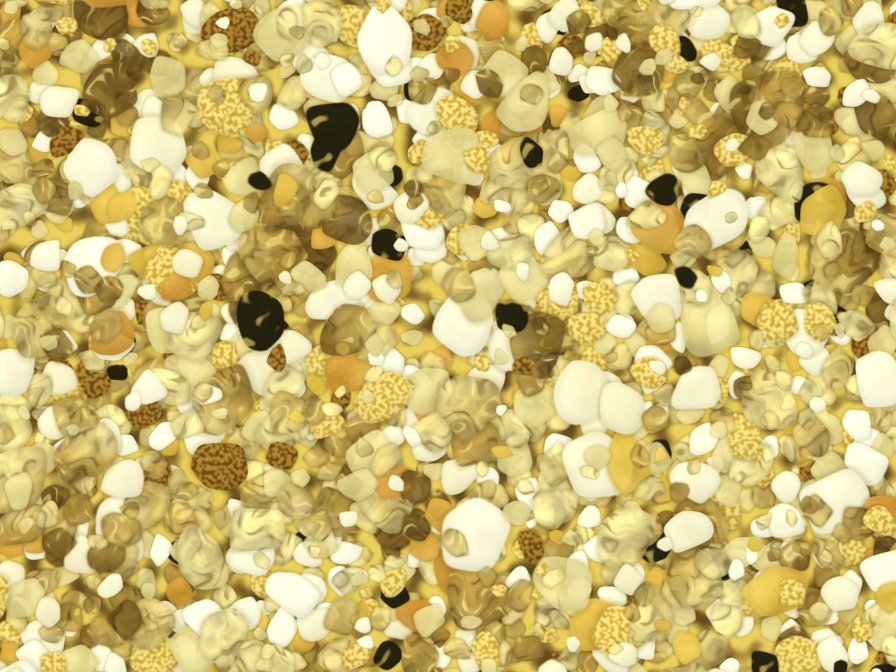
A WebGL 1 fragment shader for this texture:

```glsl
precision highp float;

uniform vec2 u_resolution;

vec2 hash2(vec2 p) {
  vec3 a = fract(p.xyx * vec3(0.1031, 0.1030, 0.0973));
  a += dot(a, a.yzx + 33.33);
  return fract((a.xx + a.yz) * a.zy);
}

float cornerSlope(vec2 cell, vec2 offset) {
  float angle = 6.2832 * hash2(cell).x;
  return dot(vec2(cos(angle), sin(angle)), offset);
}

float gradientNoise(vec2 p) {
  vec2 cell = floor(p), f = p - cell;
  vec2 u = f * f * f * (f * (f * 6.0 - 15.0) + 10.0);
  vec2 e = vec2(1.0, 0.0);
  float low = mix(cornerSlope(cell, f), cornerSlope(cell + e, f - e), u.x);
  float high = mix(cornerSlope(cell + e.yx, f - e.yx), cornerSlope(cell + 1.0, f - 1.0), u.x);
  return mix(low, high, u.y);
}

// Rounded irregular polygon, zero at its rim and -1 at its centre
float grainDistance(vec2 q, vec2 id) {
  float sum = 0.0001;
  for (int i = 0; i < 7; i++) {
    vec2 r = hash2(id + float(i) * 17.0 + 600.0);
    float angle = (float(i) + 0.7 * r.x) * 0.8976;
    float side = dot(q, vec2(cos(angle), sin(angle))) / mix(0.72, 1.08, r.y);
    sum += pow(max(side, 0.001), 8.0);
  }
  return pow(sum, 0.125) - 1.0;
}

// Clear mineral with bent streaks, dark folds and golden glints
vec3 glassColor(vec3 tint, vec2 p, vec2 id, float d) {
  float fold = gradientNoise(p * 27.0 + id * 3.7);
  float streak = gradientNoise(p * 44.0 + id * 1.3 + fold * 3.0);
  vec3 color = tint * (1.0 + 0.35 * fold + 0.2 * streak);
  color = mix(color, tint * vec3(0.60, 0.52, 0.36), 0.6 * smoothstep(0.18, 0.5, -streak));
  color = mix(color, vec3(0.97, 0.91, 0.56), 0.65 * smoothstep(0.2, 0.45, streak));
  return color * (1.0 - 0.08 * smoothstep(-0.3, 0.0, d));
}

vec3 speckledColor(vec3 dark, vec3 bright, vec2 p) {
  return mix(dark, bright, smoothstep(-0.4, 0.3, gradientNoise(p * 150.0)));
}

// Surface colour, with opacity in the last component
vec4 grainColor(vec2 p, vec2 id, float d, float kind, float tone) {
  if (kind < 0.46) {
    vec3 tint = mix(vec3(0.40, 0.30, 0.11), vec3(0.68, 0.56, 0.24), smoothstep(-0.1, 0.25, tone));
    tint = mix(tint, vec3(0.94, 0.90, 0.61), smoothstep(0.15, 0.9, tone));
    return vec4(glassColor(tint, p, id, d), 0.82);
  }
  float mottle = gradientNoise(p * 22.0 + id);
  if (kind < 0.69) {
    vec3 cream = mix(vec3(0.96, 0.94, 0.77), vec3(1.0, 1.0, 0.90), tone);
    return vec4(cream + 0.04 * mottle, 0.97);
  }
  if (kind < 0.80) {
    return vec4(vec3(0.92, 0.88, 0.60) + 0.14 * mottle, 0.84);
  }
  if (kind < 0.88) {
    return vec4(speckledColor(vec3(0.80, 0.66, 0.24), vec3(0.96, 0.88, 0.50), p), 1.0);
  }
  if (kind < 0.95) {
    vec3 amber = mix(vec3(0.82, 0.59, 0.22), vec3(0.91, 0.78, 0.31), tone);
    return vec4(amber + 0.12 * mottle, 0.9);
  }
  if (kind < 0.972) {
    return vec4(speckledColor(vec3(0.42, 0.29, 0.08), vec3(0.68, 0.51, 0.18), p), 1.0);
  }
  float glint = smoothstep(0.18, 0.45, gradientNoise(p * 48.0 + id));
  return vec4(mix(vec3(0.13, 0.12, 0.05), vec3(0.66, 0.58, 0.28), glint), 0.98);
}

// One sheet of grains laid over what is below
vec3 scatter(vec3 color, vec2 p, float scale, float presence, float layer) {
  vec2 home = floor(p * scale);
  for (int y = -1; y <= 1; y++) {
    for (int x = -1; x <= 1; x++) {
      vec2 cell = home + vec2(float(x), float(y));
      vec2 id = cell + layer * vec2(37.0, 91.0);
      vec2 place = hash2(id), look = hash2(id + 200.0), form = hash2(id + 400.0);
      vec2 q = (p * scale - cell - mix(vec2(0.15), vec2(0.85), place)) / mix(0.40, 0.66, form.x);
      if (hash2(id + 900.0).x > presence || length(q) > 1.7) continue;

      float turn = 6.2832 * form.y;
      vec2 turned = mat2(cos(turn), sin(turn), -sin(turn), cos(turn)) * q;
      float d = grainDistance(turned * vec2(1.0, mix(1.0, 1.4, look.y)), id);
      color *= 1.0 - vec3(0.08, 0.10, 0.16) * smoothstep(0.25, 0.0, d);

      // Dark and light minerals gather in patches
      float region = gradientNoise(p * 4.0 + 20.0) + 0.6 * gradientNoise(p * 8.0 + 50.0);
      float tone = clamp(look.y + 0.08 - 0.85 * region, 0.0, 1.0);
      vec4 grain = grainColor(p, id, d, look.x, tone);
      grain.rgb *= 1.02 + 0.06 * dot(q, vec2(-0.4, 0.8)) - 0.05 * smoothstep(-0.35, 0.0, d);
      float edge = 0.004 * scale;
      color = mix(color, grain.rgb, grain.a * smoothstep(edge, -edge, d));
    }
  }
  return color;
}

void main() {
  vec2 p = gl_FragCoord.xy / u_resolution.y;

  // Golden shadows between the grains
  float depth = gradientNoise(p * 30.0);
  vec3 color = mix(vec3(0.40, 0.30, 0.11), vec3(0.92, 0.82, 0.36), smoothstep(-0.5, 0.2, depth));

  // Fine grains first, large ones above, a few beads on top
  color = scatter(color, p, 25.0, 0.90, 1.0);
  color = scatter(color, p, 20.0, 0.75, 2.0);
  color = scatter(color, p, 15.0, 0.60, 3.0);
  color = scatter(color, p, 11.0, 0.45, 4.0);
  color = scatter(color, p, 20.0, 0.24, 5.0);
  color = scatter(color, p, 38.0, 0.08, 6.0);

  gl_FragColor = vec4(clamp(color, 0.0, 1.0), 1.0);
}
```
